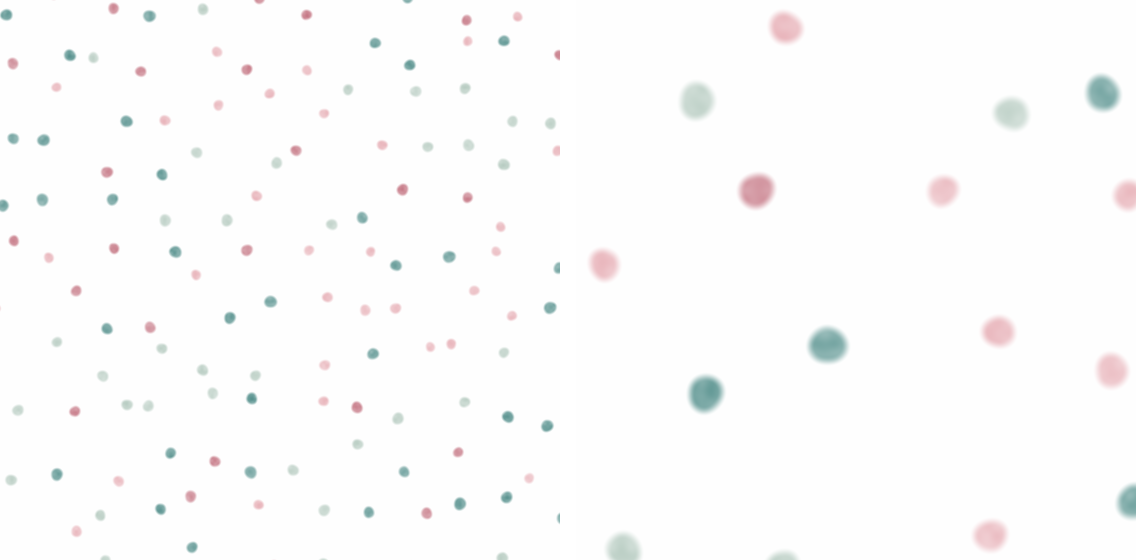
Left: the whole. Right: its middle third, enlarged.
A WebGL 2 fragment shader for this pattern:

```glsl
#version 300 es
precision highp float;
// Small soft watercolour dots in teal, sage, pink and rose, scattered on white.
uniform vec2 u_resolution;
out vec4 fragColor;

// Integer hash: four random values in 0..1 for a lattice point and a seed.
vec4 hash4(vec2 point, uint seed) {
    uvec4 v = uvec4(uvec2(ivec2(point) + 1024), seed, seed + 17u);
    v = v * 1664525u + 1013904223u;
    v += v.yzxy * v.wxyz;
    v ^= v >> 16u;
    v += v.yzxy * v.wxyz;
    v ^= v >> 16u;
    return vec4(v >> 8u) / 16777216.0;
}

float valueNoise(vec2 p) {
    vec2 i = floor(p);
    vec2 f = fract(p);
    f = f * f * (3.0 - 2.0 * f);
    float low = mix(hash4(i, 5u).x, hash4(i + vec2(1, 0), 5u).x, f.x);
    float high = mix(hash4(i + vec2(0, 1), 5u).x, hash4(i + vec2(1, 1), 5u).x, f.x);
    return mix(low, high, f.y);
}

// Paint colour in rgb, dot radius in cells in a.
vec4 pickPaint(float choice) {
    vec4 teal = vec4(0.51, 0.68, 0.67, 0.111);
    vec4 sage = vec4(0.79, 0.85, 0.82, 0.106);
    vec4 pink = vec4(0.93, 0.77, 0.79, 0.097);
    vec4 rose = vec4(0.83, 0.60, 0.64, 0.102);
    if (choice < 0.26) return teal;
    if (choice < 0.56) return sage;
    if (choice < 0.80) return pink;
    return rose;
}

void main() {
    float side = min(u_resolution.x, u_resolution.y);
    float cells = 11.0;
    vec2 p = gl_FragCoord.xy / side * cells + vec2(0.37, 0.58);
    float blur = max(0.034, 0.7 * cells / side);
    vec3 color = vec3(0.998);

    // One jittered dot per cell; neighbours may reach across the border.
    for (int y = -1; y <= 1; y++) {
        for (int x = -1; x <= 1; x++) {
            vec2 cell = floor(p) + vec2(x, y);
            vec4 place = hash4(cell, 1u);
            vec4 shape = hash4(cell, 2u);
            vec4 paint = pickPaint(place.z);
            vec2 q = p - cell - mix(vec2(0.11), vec2(0.89), place.xy);

            // Slightly squashed, wobbly outline
            float angle = atan(q.y, q.x);
            float wobble = 1.0 + 0.05 * cos(2.0 * angle + 6.2832 * shape.x)
                               + 0.025 * cos(3.0 * angle + 6.2832 * shape.y);
            float radius = paint.a * mix(0.91, 1.06, shape.z) * wobble;
            float cover = 1.0 - smoothstep(-blur, blur, length(q) - radius);

            // Mottled pigment with a denser, off-centre spot
            vec2 spot = q - 0.05 * (shape.xy - 0.5);
            float density = 0.88 + 0.24 * valueNoise(p * 15.0)
                          + 0.14 * exp(-dot(spot, spot) * 300.0);
            vec3 pigment = 1.0 - (1.0 - paint.rgb) * density * mix(0.9, 1.1, shape.w);
            color = mix(color, pigment, cover);
        }
    }
    fragColor = vec4(color, 1.0);
}
```
